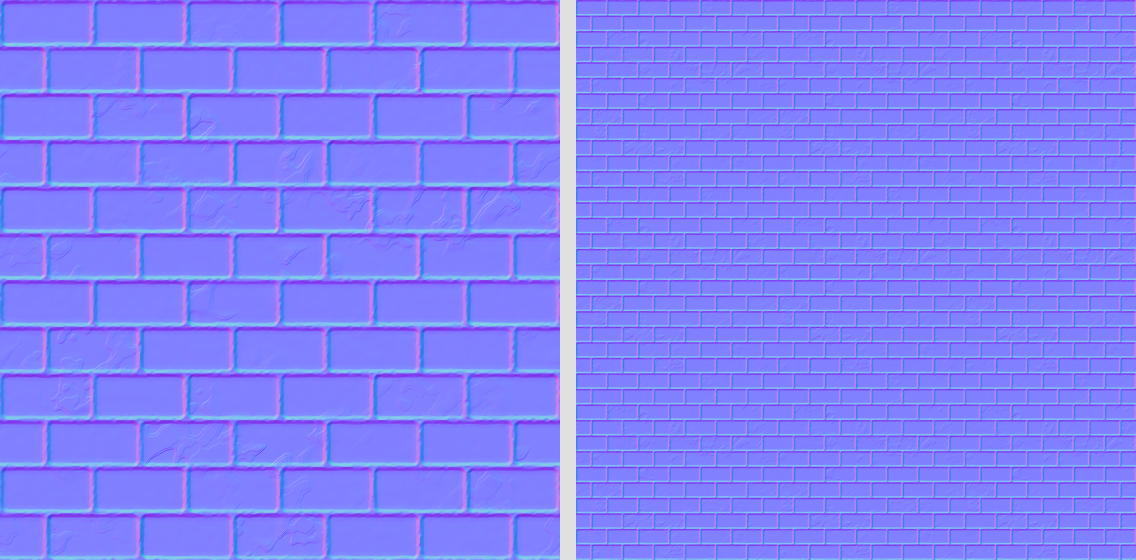
Left: one tile. Right: repeated 3 by 3.
Reproduce this texture map procedurally as a Shadertoy shader.

```glsl
float hash(vec2 cell, uint seed) {
    uvec2 k = uvec2(cell);
    uint h = k.x * 1597u + k.y * 51749u + seed * 7919u;
    h = (h ^ (h >> 15)) * 73244475u;
    h = (h ^ (h >> 13)) * 73244475u;
    return float((h ^ (h >> 16)) & 65535u) / 65535.0;
}

// Value noise whose lattice wraps after `period` cells
float noise(vec2 p, vec2 period, uint seed) {
    vec2 i = floor(p), f = fract(p);
    f = f * f * f * (f * (f * 6.0 - 15.0) + 10.0);
    vec2 a = mod(i, period), b = mod(i + 1.0, period);
    return mix(mix(hash(a, seed), hash(vec2(b.x, a.y), seed), f.x),
               mix(hash(vec2(a.x, b.y), seed), hash(b, seed), f.x), f.y);
}

// Diagonal noise: whole-number shear keeps it periodic on the unit square
float diagonalNoise(vec2 uv, vec2 freq, uint seed) {
    return noise(vec2(uv.x + uv.y, uv.y - uv.x) * freq, freq, seed);
}

float roundedBox(vec2 p, vec2 halfSize, float radius) {
    vec2 q = abs(p) - halfSize + radius;
    return length(max(q, 0.0)) + min(max(q.x, q.y), 0.0) - radius;
}

// Wall relief, measured in brick heights
float wallHeight(vec2 uv) {
    // Running bond: 6 bricks across, 12 courses
    vec2 p = uv * 12.0;
    float row = floor(p.y);
    float x = p.x * 0.5 + 0.5 * (1.0 - mod(row, 2.0));
    vec2 brick = mod(vec2(floor(x), row), vec2(6.0, 12.0));
    vec2 local = vec2((fract(x) - 0.5) * 2.0, fract(p.y) - 0.5);

    // Rounded brick with slightly uneven edges
    float grain = noise(uv * 128.0, vec2(128.0), 1u) - 0.5;
    float waviness = noise(uv * 36.0, vec2(36.0), 2u) - 0.5;
    float d = roundedBox(local, vec2(0.955, 0.455), 0.1);
    d += 0.018 * grain + 0.014 * waviness;
    float face = 1.0 - smoothstep(-0.055, 0.045, d);
    float shoulder = 1.0 - smoothstep(-0.14, 0.01, d);
    float height = 0.042 * face + 0.007 * shoulder;

    // Gritty mortar
    height += 0.022 * grain * (1.0 - face);

    // Chipped ledges, in patches that differ from brick to brick
    float ledge = diagonalNoise(uv, vec2(15.0, 27.0), 3u) * 0.6
                + diagonalNoise(uv, vec2(38.0, 53.0), 4u) * 0.28
                + noise(uv * 90.0, vec2(90.0), 5u) * 0.12;
    float wear = smoothstep(0.25, 0.95, hash(brick, 6u));
    float patches = smoothstep(0.35, 0.7, noise(uv * 17.0, vec2(17.0), 7u));
    float chips = smoothstep(0.46, 0.54, ledge) + 0.6 * smoothstep(0.61, 0.66, ledge);
    height -= 0.009 * chips * patches * wear * face;

    // Fine surface texture and a small tilt for each brick
    height += 0.0025 * face * noise(uv * 64.0, vec2(64.0), 8u);
    vec2 tilt = vec2(hash(brick, 9u), hash(brick, 10u)) - 0.5;
    return height + 0.018 * face * dot(tilt, local);
}

void mainImage(out vec4 fragColor, in vec2 fragCoord) {
    vec2 uv = fragCoord / iResolution.xy;

    // Central differences give the slope
    vec2 e = vec2(0.0009, 0.0);
    vec2 slope = vec2(wallHeight(uv + e.xy) - wallHeight(uv - e.xy),
                      wallHeight(uv + e.yx) - wallHeight(uv - e.yx)) / (24.0 * e.x);

    // Tangent-space normal with green pointing down
    vec3 normal = normalize(vec3(-slope.x, slope.y, 1.0));
    fragColor = vec4(normal * 0.5 + 0.503, 1.0);
}
```
